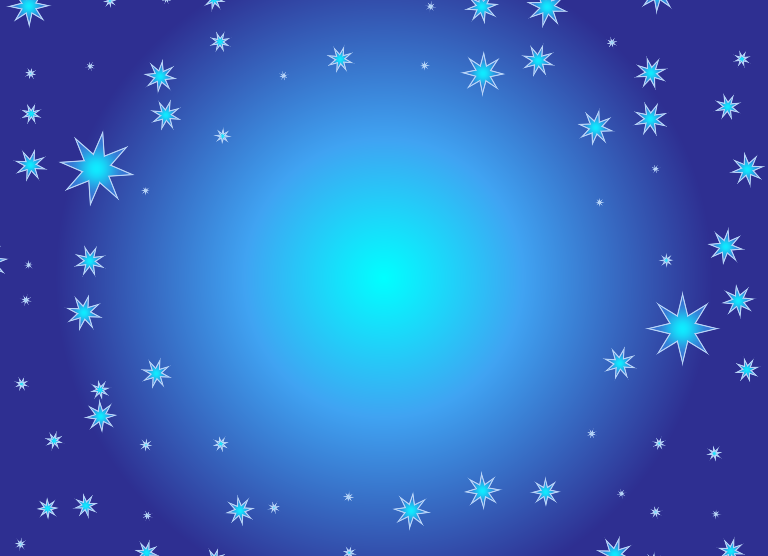
A Shadertoy shader for this background:

```glsl
const float TAU = 6.2831853;

vec3 hash3(vec2 cell) {
    vec3 p = fract(cell.xyx * vec3(0.1031, 0.1030, 0.0973) + 0.37);
    p += dot(p, p.yxz + 33.33);
    return fract((p.xxy + p.yzz) * p.zyx);
}

// Signed distance to the edges of an eight-pointed star
float starDistance(vec2 p, float radius, float turn) {
    float sector = TAU / 8.0;
    float angle = atan(p.y, p.x) + turn;
    angle = abs(mod(angle + 0.5 * sector, sector) - 0.5 * sector);
    vec2 folded = length(p) * vec2(cos(angle), sin(angle));
    vec2 tip = vec2(radius, 0.0);
    vec2 valley = 0.4 * radius * vec2(cos(0.5 * sector), sin(0.5 * sector));
    vec2 edge = valley - tip;
    return dot(folded - tip, normalize(vec2(edge.y, -edge.x)));
}

// Glowing star with a pale rim
vec3 drawStar(vec3 color, vec2 p, float radius, float turn, float pixel) {
    float d = starDistance(p, radius, turn);
    float shape = 1.0 - smoothstep(-0.5 * pixel, 0.5 * pixel, d);
    float rim = smoothstep(-0.5 * pixel, 0.5 * pixel, d + 0.0022);
    vec3 fill = mix(vec3(0.06, 0.92, 1.0), vec3(0.22, 0.46, 0.83),
                    smoothstep(0.0, 0.75, length(p) / radius));
    return mix(color, mix(fill, vec3(0.72, 0.83, 0.97), rim), shape);
}

// Radial backdrop: cyan core, sky blue ring, indigo surround
vec3 backdrop(float r) {
    vec3 sky = vec3(0.25, 0.64, 0.95);
    vec3 inner = mix(vec3(0.0, 1.0, 1.0), sky, clamp(r / 0.25, 0.0, 1.0));
    return mix(inner, vec3(0.18, 0.185, 0.57), clamp((r - 0.25) / 0.34, 0.0, 1.0));
}

void mainImage(out vec4 fragColor, in vec2 fragCoord) {
    vec2 p = (fragCoord - 0.5 * iResolution.xy) / iResolution.y;
    float pixel = 1.0 / iResolution.y;
    vec3 color = backdrop(length(p));

    vec2 leftStar = vec2(-0.517, 0.197);
    vec2 rightStar = vec2(0.537, -0.091);

    // Small stars jittered in cells, leaving the core clear
    float cellSize = 0.113;
    vec2 home = floor(p / cellSize);
    for (int y = -1; y <= 1; y++) {
        for (int x = -1; x <= 1; x++) {
            vec2 cell = home + vec2(x, y);
            vec3 h = hash3(cell + 40.0);
            vec2 center = (cell + 0.2 + 0.6 * h.xy) * cellSize;
            float gap = min(distance(center, leftStar), distance(center, rightStar));
            if (length(center) < 0.385 || gap < 0.095) continue;
            float radius = 0.007 + 0.034 * pow(h.z, 1.8);
            color = drawStar(color, p - center, radius, h.x * TAU, pixel);
        }
    }

    // Two large stars
    color = drawStar(color, p - leftStar, 0.07, 0.17, pixel);
    color = drawStar(color, p - rightStar, 0.066, 0.0, pixel);

    fragColor = vec4(color, 1.0);
}
```
